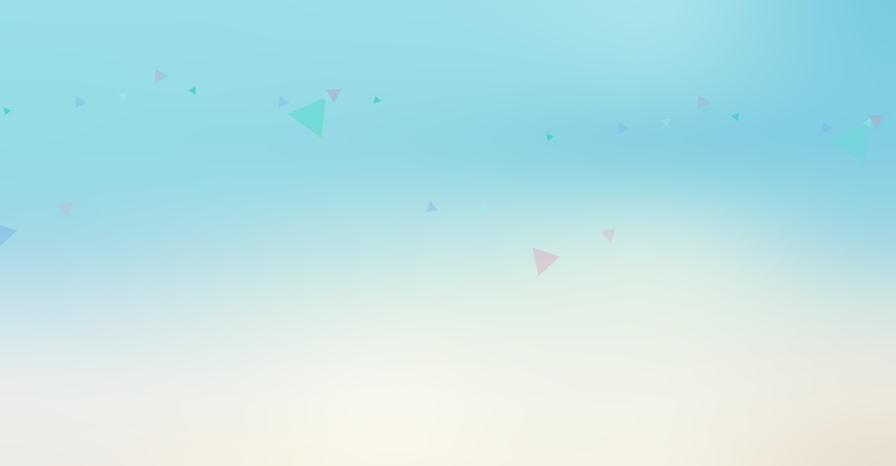
A Shadertoy shader for this background:

```glsl
// Soft sky-to-sand gradient with pale glows and drifting translucent triangles.

// Vertical colour ramps, bottom to top, at the left, middle and right
const int STOPS = 7;
const vec3 LEFT_RAMP[STOPS] = vec3[STOPS](
    vec3(0.93, 0.92, 0.90), vec3(0.91, 0.93, 0.92), vec3(0.79, 0.89, 0.92),
    vec3(0.64, 0.85, 0.90), vec3(0.585, 0.86, 0.90), vec3(0.59, 0.865, 0.905),
    vec3(0.60, 0.87, 0.91));
const vec3 MIDDLE_RAMP[STOPS] = vec3[STOPS](
    vec3(0.96, 0.95, 0.90), vec3(0.94, 0.95, 0.915), vec3(0.88, 0.935, 0.90),
    vec3(0.73, 0.89, 0.90), vec3(0.59, 0.85, 0.895), vec3(0.60, 0.86, 0.905),
    vec3(0.62, 0.87, 0.91));
const vec3 RIGHT_RAMP[STOPS] = vec3[STOPS](
    vec3(0.91, 0.88, 0.82), vec3(0.92, 0.91, 0.87), vec3(0.83, 0.90, 0.88),
    vec3(0.63, 0.84, 0.89), vec3(0.53, 0.82, 0.89), vec3(0.50, 0.81, 0.885),
    vec3(0.48, 0.80, 0.88));

// Triangle tints and layout; lengths are in canvas heights
const vec3 TEAL = vec3(0.40, 0.86, 0.83);
const vec3 BRIGHT_TEAL = vec3(0.22, 0.82, 0.78);
const vec3 MAUVE = vec3(0.74, 0.62, 0.74);
const vec3 PINK = vec3(0.85, 0.67, 0.74);
const vec3 BLUE = vec3(0.48, 0.69, 0.90);
const vec3 PALE_CYAN = vec3(0.60, 0.95, 0.94);
const float ASPECT = 1.92;
const int COPIES = 2;
const vec2 COPY_SHIFT = vec2(1.163, -0.056);
const int CHIPS = 9;
const vec2 CHIP_BAND = vec2(0.49, 0.85);

float hash(float n) {
    n = fract(n * 0.1031);
    n *= n + 33.33;
    return fract(n * (n + n));
}

// Blend of the three ramps at one stop
vec3 rampStop(int i, float x) {
    i = clamp(i, 0, STOPS - 1);
    vec3 c = mix(LEFT_RAMP[i], MIDDLE_RAMP[i], smoothstep(0.0, 0.5, x));
    return mix(c, RIGHT_RAMP[i], smoothstep(0.70, 1.0, x));
}

// Catmull-Rom curve through the stops
vec3 rampColor(vec2 uv) {
    float s = uv.y * float(STOPS - 1);
    int i = int(floor(s));
    float t = fract(s);
    vec3 a = rampStop(i - 1, uv.x), b = rampStop(i, uv.x);
    vec3 c = rampStop(i + 1, uv.x), d = rampStop(i + 2, uv.x);
    return b + 0.5 * t * (c - a + t * (2.0 * a - 5.0 * b + 4.0 * c - d
                        + t * (3.0 * (b - c) + d - a)));
}

float glow(vec2 uv, vec2 center, vec2 size) {
    vec2 q = (uv - center) / size;
    return exp(-dot(q, q));
}

vec3 background(vec2 uv) {
    vec3 c = rampColor(uv);
    c += vec3(0.05, 0.02, 0.01) * glow(uv, vec2(0.74, 1.02), vec2(0.14, 0.20));
    c -= vec3(0.05, 0.03, 0.01) * glow(uv, vec2(0.74, 0.70), vec2(0.20, 0.11));
    c += vec3(0.06, 0.02, 0.0) * glow(uv, vec2(0.74, 0.46), vec2(0.18, 0.12));
    c += vec3(0.025, 0.02, 0.02) * glow(uv, vec2(0.43, 0.12), vec2(0.12, 0.16));
    c += vec3(0.01, 0.005, -0.01) * glow(uv, vec2(0.27, 0.0), vec2(0.12, 0.10));
    return c;
}

// Coverage of an equilateral triangle whose tip points along the given angle
float triangle(vec2 p, float radius, float degrees) {
    float a = radians(degrees);
    vec2 q = vec2(cos(a) * p.x + sin(a) * p.y, cos(a) * p.y - sin(a) * p.x);
    float d = max(-q.x, 0.5 * q.x + 0.866 * abs(q.y)) - 0.5 * radius;
    float edge = 0.75 / iResolution.y;
    return 1.0 - smoothstep(-edge, edge, d);
}

// One cluster: a few large accents, then scattered small chips
vec3 cluster(vec3 c, vec2 p, float copy) {
    c = mix(c, TEAL, mix(0.75, 0.42, copy) * triangle(p - vec2(0.668, 0.750), 0.051, 174.0));
    c = mix(c, MAUVE, 0.45 * triangle(p - vec2(0.715, 0.799), 0.019, -88.0));
    c = mix(c, MAUVE, 0.35 * triangle(p - vec2(0.342, 0.837), 0.018, 0.0));
    c = mix(c, mix(BLUE, PINK, copy), 0.45 * triangle(p - vec2(0.002, 0.498), 0.036, 12.0));
    c = mix(c, PINK, 0.32 * triangle(p - vec2(0.142, 0.553), 0.019, 42.0));

    for (int i = 0; i < CHIPS; i++) {
        float k = float(i);
        float x = (k + hash(k + 11.3)) / float(CHIPS) * COPY_SHIFT.x;
        float y = mix(CHIP_BAND.x, CHIP_BAND.y, hash(k * 7.1 + 3.7));
        float kind = mod(k, 3.0);
        vec3 tint = kind < 0.5 ? BRIGHT_TEAL : kind < 1.5 ? BLUE : PALE_CYAN;
        float radius = kind < 0.5 ? 0.010 : kind < 1.5 ? 0.015 : 0.012;
        float opacity = kind < 0.5 ? 0.75 : 0.35;
        c = mix(c, tint, opacity * triangle(p - vec2(x, y), radius, 360.0 * hash(k + 29.0)));
    }
    return c;
}

void mainImage(out vec4 fragColor, in vec2 fragCoord) {
    vec2 uv = fragCoord / iResolution.xy;
    vec2 p = uv * vec2(ASPECT, 1.0);
    vec3 color = background(uv);
    for (int i = 0; i < COPIES; i++) {
        color = cluster(color, p - float(i) * COPY_SHIFT, float(i));
    }
    fragColor = vec4(clamp(color, 0.0, 1.0), 1.0);
}
```
